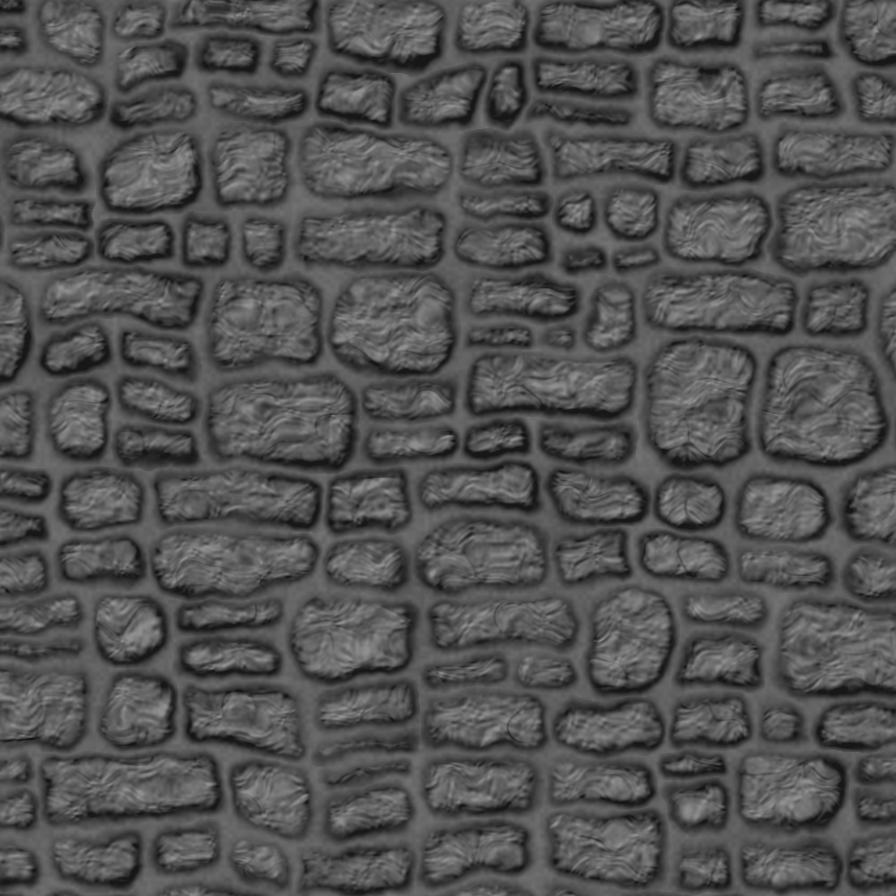
Reproduce this texture map procedurally as a Shadertoy shader.

```glsl
// Weathered rubble wall in grey: rough stones with dark, soft rims in smooth mortar.
// Jittered courses are cut into blocks, then split at random into smaller stones;
// each stone is a warped rounded box with embossed noise and cracks on its face.

const float COURSES = 6.0;       // courses per canvas height
const float BLOCKS = 4.0;        // blocks per canvas width
const float GAP = 0.0095;        // half width of a mortar joint
const float STONE_GREY = 0.400;
const float MORTAR_GREY = 0.395;
const float RIM_DARKNESS = 0.225;

float hash(vec2 p) {
    vec3 q = fract(p.xyx * 0.1031);
    q += dot(q, q.yzx + 33.33);
    return fract((q.x + q.y) * q.z);
}

float noise(vec2 p) {
    vec2 i = floor(p), f = fract(p);
    f = f * f * (3.0 - 2.0 * f);
    return mix(mix(hash(i), hash(i + vec2(1, 0)), f.x),
               mix(hash(i + vec2(0, 1)), hash(i + vec2(1, 1)), f.x), f.y);
}

// Signed noise in two directions, used to bend the domain
vec2 noise2(vec2 p) {
    return vec2(noise(p + 17.3), noise(p + 71.9)) - 0.5;
}

float fbm(vec2 p) {
    float sum = 0.0, amp = 1.0;
    for (int i = 0; i < 3; i++) {
        sum += amp * noise(p);
        p = mat2(1.6, 1.2, -1.2, 1.6) * p + 9.7;
        amp *= 0.62;
    }
    return sum;
}

float jitteredEdge(float i, float seed) {
    return i + 0.36 * (hash(vec2(i + 40.0, seed)) - 0.5);
}

// Irregular interval around x: lower edge, upper edge, index
vec3 span(float x, float seed) {
    float i = floor(x);
    if (x < jitteredEdge(i, seed)) i -= 1.0;
    else if (x >= jitteredEdge(i + 1.0, seed)) i += 1.0;
    return vec3(jitteredEdge(i, seed), jitteredEdge(i + 1.0, seed), i);
}

// Finds the stone cell around p by repeated random splits
void findCell(vec2 p, out vec2 lo, out vec2 hi, out float seed) {
    vec3 row = span(p.y * COURSES, 3.0);
    float shift = hash(vec2(row.z + 11.0, 5.0));
    vec3 col = span(p.x * BLOCKS + shift, row.z + 60.0);
    lo = vec2((col.x - shift) / BLOCKS, row.x / COURSES);
    hi = vec2((col.y - shift) / BLOCKS, row.y / COURSES);
    seed = hash(vec2(col.z + 20.0, row.z + 30.0));
    for (int level = 0; level < 4; level++) {
        vec2 size = hi - lo;
        bool wide = size.x > 1.75 * size.y;
        bool large = wide ? size.x > 0.125 : size.y > 0.074;
        float chance = level < 2 ? 1.0 : 0.5;
        if (!large || hash(vec2(seed * 571.0, 2.0)) > chance) break;
        vec2 cut = mix(lo, hi, mix(0.34, 0.66, hash(vec2(seed * 813.0, 7.0))));
        bool upper = wide ? p.x > cut.x : p.y > cut.y;
        if (wide) { if (upper) lo.x = cut.x; else hi.x = cut.x; }
        else      { if (upper) lo.y = cut.y; else hi.y = cut.y; }
        seed = hash(vec2(seed * 971.0, upper ? 13.0 : 29.0));
    }
}

float roundedBox(vec2 q, vec2 halfSize, float radius) {
    vec2 d = abs(q) - halfSize + radius;
    return length(max(d, 0.0)) + min(max(d.x, d.y), 0.0) - radius;
}

// Rough face: embossed relief, wandering cracks and fine grain
float stoneFace(vec2 p, float seed) {
    vec2 q = p + 0.02 * noise2(p * 38.0) + seed * 3.0;
    vec2 stretch = vec2(40.0, 54.0);
    float relief = fbm(q * stretch) - fbm((q + vec2(-0.0018, 0.0028)) * stretch);
    float vein = abs(noise(q * vec2(24.0, 36.0)) - 0.5);
    float crack = (1.0 - smoothstep(0.0, 0.08, vein)) * noise(p * 30.0 + 5.0);
    float lumps = noise(p * 26.0) - 0.5;
    float grain = noise(p * 250.0) - 0.5;
    return STONE_GREY + 0.42 * relief - 0.12 * crack + 0.05 * lumps
         + 0.06 * grain + 0.04 * (seed - 0.5);
}

float mortar(vec2 p) {
    return MORTAR_GREY + 0.08 * (noise(p * 22.0 + 3.0) - 0.5)
         + 0.05 * (noise(p * 210.0) - 0.5);
}

void mainImage(out vec4 fragColor, in vec2 fragCoord) {
    vec2 uv = fragCoord / iResolution.y;
    vec2 p = uv + 0.026 * noise2(uv * 9.0) + 0.010 * noise2(uv * 30.0)
           + 0.004 * noise2(uv * 85.0);

    // Stone outline
    vec2 lo, hi;
    float seed;
    findCell(p, lo, hi, seed);
    vec2 halfSize = max(0.5 * (hi - lo) - GAP, 0.004);
    vec2 q = p - 0.5 * (lo + hi);
    float radius = min(halfSize.x, halfSize.y) * mix(0.4, 0.85, seed);
    float d = roundedBox(q, halfSize, radius) + 0.006 * (noise(uv * 34.0) - 0.5);

    // Stone and mortar, then the shadowed rim, deepest at the lower right
    float grey = mix(stoneFace(uv, seed), mortar(uv), smoothstep(-0.003, 0.003, d));
    float rimWidth = d > 0.0 ? 0.0065 : 0.0060;
    float rim = exp(-d * d / (rimWidth * rimWidth));
    float side = dot(clamp(q / halfSize, -1.0, 1.0), vec2(0.12, -0.18));
    float strength = 0.45 + 0.85 * noise(uv * 15.0 + 8.0) + side;
    grey -= RIM_DARKNESS * rim * strength;
    fragColor = vec4(vec3(clamp(grey, 0.09, 0.56)), 1.0);
}
```
